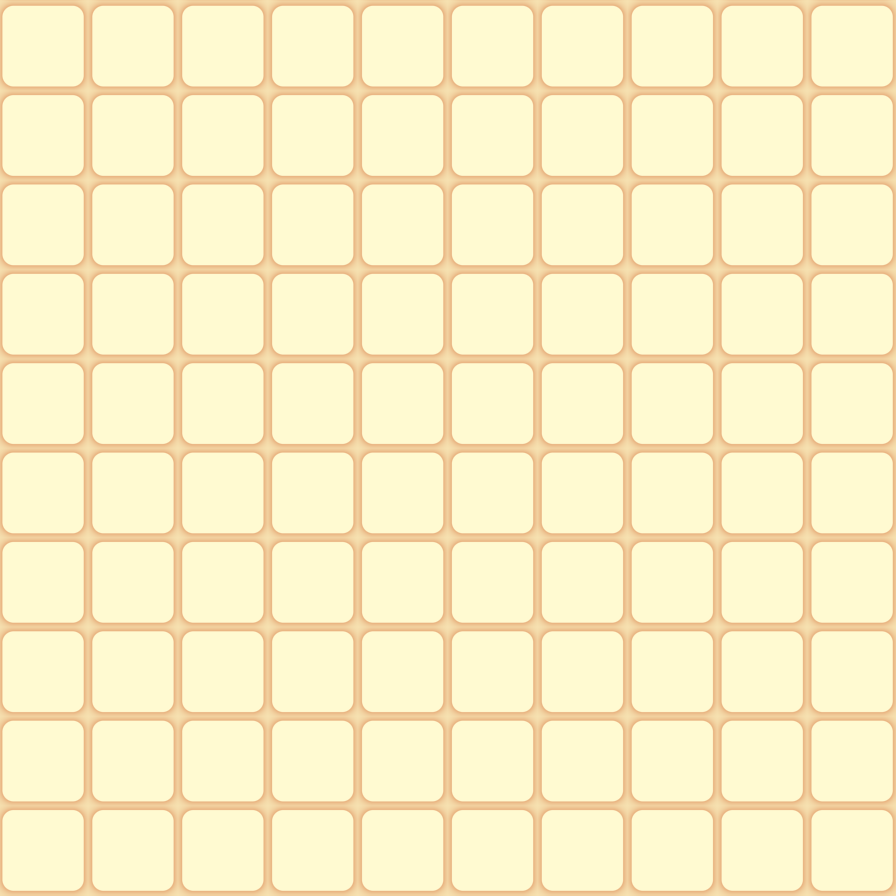
A three.js fragment shader for this pattern:

```glsl
// Ten by ten grid of cream rounded tiles with caramel edges and softly lit grout.
varying vec2 vUv;

// Grid layout, in canvas units
const vec2 PITCH = vec2(0.10033, 0.09974);
const vec2 ORIGIN = vec2(-0.0021, 0.0010);
const float HALF_GAP = 0.00475;
const float CORNER_RADIUS = 0.0125;
const float GROUT_FALLOFF = 0.0048;
const float EDGE_SOFTNESS = 0.0009;

// Palette
const vec3 CREAM = vec3(1.0, 0.98, 0.82);
const vec3 CARAMEL = vec3(0.905, 0.675, 0.475);
const vec3 PALE_GROUT = vec3(0.97, 0.90, 0.71);

// Position relative to the centre of the nearest cell
vec2 cellPosition(vec2 p, vec2 origin, vec2 pitch) {
  return (fract((p - origin) / pitch) - 0.5) * pitch;
}

// Signed distance to a rounded box, negative inside
float roundedBox(vec2 p, vec2 halfSize, float radius) {
  vec2 q = abs(p) - halfSize + radius;
  return length(max(q, 0.0)) + min(max(q.x, q.y), 0.0) - radius;
}

// Grout is darkest beside a tile and palest at the crossings
vec3 groutColor(float dist, float falloff) {
  float glow = 1.0 - exp(-max(dist, 0.0) / falloff);
  return mix(CARAMEL, PALE_GROUT, glow);
}

void main() {
  vec2 p = cellPosition(vUv, ORIGIN, PITCH);
  float dist = roundedBox(p, 0.5 * PITCH - HALF_GAP, CORNER_RADIUS);

  // Lay the tile face over the grout
  float outside = smoothstep(-EDGE_SOFTNESS, EDGE_SOFTNESS, dist);
  vec3 color = mix(CREAM, groutColor(dist, GROUT_FALLOFF), outside);

  gl_FragColor = vec4(color, 1.0);
}
```
